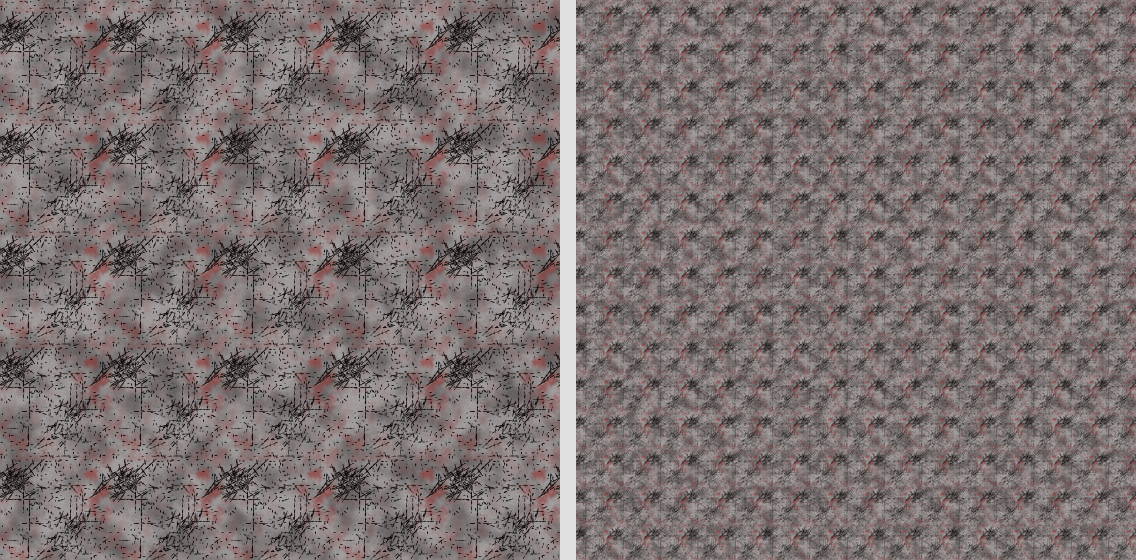
Left: one tile. Right: repeated 3 by 3.
A WebGL 2 fragment shader for this pattern:

```glsl
#version 300 es
precision highp float;
// Distressed grey surface: cloudy stone with rusty red stains, under clusters of
// worn black scratches and specks. Scratches and stains repeat in a square cell;
// the clouds wrap over the whole canvas, so each repeat is shaded differently.

#define REPEATS 5.0
#define CLOUD_SCALE 3.0
#define CLOUD_CONTRAST 1.0
#define STAIN_STRENGTH 0.62
#define SCRATCH_WIDTH 0.0046
#define WEAR_SCALE 38.0
#define WEAR_DEPTH 1.5
#define SPECK_RADIUS 0.0068
#define SPECK_DENSITY 0.34
#define GRAIN 0.035

uniform vec2 u_resolution;
out vec4 outColor;

const vec3 PALE_GREY = vec3(0.63, 0.615, 0.615);
const vec3 DEEP_GREY = vec3(0.39, 0.375, 0.375);
const vec3 RUST_RED = vec3(0.57, 0.22, 0.22);
const vec3 INK = vec3(0.04, 0.035, 0.03);

vec2 hash2(vec2 p) {
  p = vec2(dot(p, vec2(127.1, 311.7)), dot(p, vec2(269.5, 183.3)));
  return fract(sin(p) * 43758.5);
}

float corner(vec2 lattice, vec2 offset, float period, float seed) {
  float angle = 6.28318 * hash2(mod(lattice, period) + seed).x;
  return dot(vec2(cos(angle), sin(angle)), offset);
}

// Gradient noise that wraps after a whole number of lattice steps.
float noise(vec2 p, float period, float seed) {
  vec2 i = floor(p), f = p - i, e = vec2(1.0, 0.0);
  vec2 s = f * f * f * (f * (f * 6.0 - 15.0) + 10.0);
  float low = mix(corner(i, f, period, seed), corner(i + e, f - e, period, seed), s.x);
  float high = mix(corner(i + e.yx, f - e.yx, period, seed),
                   corner(i + 1.0, f - 1.0, period, seed), s.x);
  return mix(low, high, s.y);
}

float fbm(vec2 unit, float period, float seed) {
  float sum = 0.0, gain = 0.75;
  for (int octave = 0; octave < 4; octave++) {
    sum += gain * noise(unit * period, period, seed);
    period *= 2.0;
    gain *= 0.55;
    seed += 13.0;
  }
  return sum;
}

// Shortest offset between two points of the repeating cell.
vec2 wrapOffset(vec2 p, vec2 centre) {
  vec2 q = p - centre;
  return q - floor(q + 0.5);
}

float blob(vec2 p, vec2 centre, float radius) {
  vec2 q = wrapOffset(p, centre) / radius;
  return exp(-dot(q, q));
}

// Tapered strokes around a centre; returns their ink coverage.
float scratches(vec2 p, vec2 centre, vec2 spread, int count, float reach,
                float tilt, float fan, float wear, float px, float seed) {
  float ink = 0.0;
  for (int i = 0; i < count; i++) {
    vec2 a = hash2(vec2(float(i), seed)), b = hash2(vec2(float(i) + 0.5, seed + 7.0));
    vec2 q = wrapOffset(p, centre + spread * (a + b.yx - 1.0));
    float angle = tilt + fan * (fract(a.x * 37.0) - 0.5);
    float halfLength = reach * mix(0.25, 1.0, fract(b.x * 53.0));
    vec2 dir = vec2(cos(angle), sin(angle));
    float along = abs(dot(q, dir)), across = dot(q, vec2(-dir.y, dir.x));
    float d = length(vec2(max(along - halfLength, 0.0), across));
    float width = SCRATCH_WIDTH * (1.15 - 0.6 * min(along / halfLength, 1.0)) * wear;
    ink = max(ink, clamp(0.5 + (width - d) / px, 0.0, 1.0) * smoothstep(0.0, 0.3, wear));
  }
  return ink;
}

// One jittered, stretched dot in some squares of a grid.
float specks(vec2 p, float grid, float density, float px, float seed) {
  vec2 id = floor(p * grid);
  vec2 a = hash2(id + seed), b = hash2(id + seed + 41.0);
  vec2 q = (fract(p * grid) - mix(vec2(0.25), vec2(0.75), a)) / grid;
  q *= mix(vec2(0.6, 1.3), vec2(1.3, 0.6), step(0.5, b.y));
  float radius = SPECK_RADIUS * mix(0.5, 1.0, fract(b.y * 29.0));
  return clamp(0.5 + (radius - length(q)) / px, 0.0, 1.0) * step(b.x, density);
}

void main() {
  vec2 uv = gl_FragCoord.xy / u_resolution;
  vec2 cell = fract(uv * REPEATS);
  float px = REPEATS / min(u_resolution.x, u_resolution.y);

  // Clouded grey ground
  float cloud = CLOUD_CONTRAST * fbm(uv, REPEATS * CLOUD_SCALE, 3.0);
  vec3 color = mix(DEEP_GREY, PALE_GREY, smoothstep(-0.6, 0.4, cloud));

  // Red stains, in patches
  float patches = blob(cell, vec2(0.80, 0.72), 0.17) + blob(cell, vec2(0.88, 0.53), 0.17)
    + blob(cell, vec2(0.87, 0.34), 0.11) + 0.7 * blob(cell, vec2(0.08, 0.03), 0.24)
    + 0.6 * blob(cell, vec2(0.40, 0.98), 0.14) + 0.35 * blob(cell, vec2(0.33, 0.48), 0.16);
  float stain = smoothstep(-0.3, 0.6, fbm(cell, 8.0, 61.0)) * (0.12 + patches);
  color = mix(color, RUST_RED, STAIN_STRENGTH * min(stain, 1.0));

  // Fine grain
  color *= 1.0 + GRAIN * 2.0 * noise(cell * 64.0, 64.0, 90.0);

  // Scratch clusters, then loose, upright and level marks
  float wear = clamp(0.85 + WEAR_DEPTH * noise(cell * WEAR_SCALE, WEAR_SCALE, 22.0), 0.0, 1.4);
  float broken = clamp(wear * 1.6 - 0.75, 0.0, 1.2);
  float ink = scratches(cell, vec2(0.10, 0.71), vec2(0.30, 0.17), 38, 0.12, 0.68, 0.9, wear, px, 1.0);
  ink = max(ink, scratches(cell, vec2(0.10, 0.71), vec2(0.30, 0.18), 24, 0.08, -1.05, 1.1, wear, px, 2.0));
  ink = max(ink, scratches(cell, vec2(0.65, 0.32), vec2(0.16, 0.12), 18, 0.07, 0.85, 1.4, wear, px, 3.0));
  ink = max(ink, scratches(cell, vec2(0.54, 0.13), vec2(0.25, 0.15), 24, 0.10, 0.70, 1.8, broken, px, 4.0));
  ink = max(ink, scratches(cell, vec2(0.5), vec2(0.5), 34, 0.05, 0.3, 3.1, broken, px, 5.0));
  ink = max(ink, scratches(cell, vec2(0.4, 0.3), vec2(0.5), 12, 0.17, 1.571, 0.04, broken, px, 6.0));
  ink = max(ink, scratches(cell, vec2(0.5), vec2(0.5), 10, 0.18, 0.0, 0.03, broken * 0.8, px, 8.0));

  // Scattered specks, clumped
  float density = SPECK_DENSITY * (0.75 + 1.2 * noise(cell * 5.0, 5.0, 75.0));
  ink = max(ink, specks(cell, 23.0, density, px, 11.0));
  ink = max(ink, specks(cell, 31.0, density * 0.6, px, 29.0));

  outColor = vec4(mix(color, INK, ink), 1.0);
}
```
